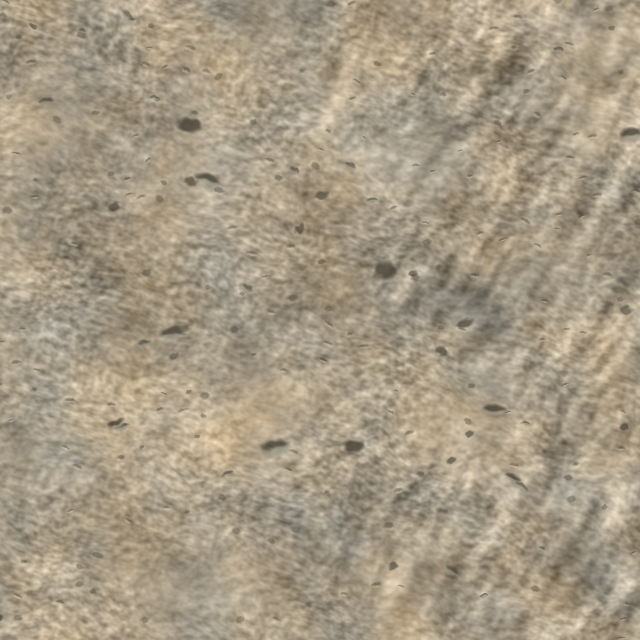
Write a WebGL 1 fragment shader that draws this texture.

```glsl
precision highp float;
// Dry sandy ground with fine grit, grey patches, scattered stones and slanted ruts.

uniform vec2 u_resolution;

const vec3 SHADE_COLOR = vec3(0.46, 0.42, 0.35);
const vec3 LIT_COLOR = vec3(0.78, 0.73, 0.64);
const vec3 COOL_TINT = vec3(-0.022, 0.0, 0.026);
const vec3 STONE_COLOR = vec3(0.57, 0.57, 0.51);
const vec3 PIT_COLOR = vec3(0.27, 0.25, 0.21);
const float MEAN_TONE = 0.60;       // position between shade and lit colour
const float PATCH_CONTRAST = 0.42;
const float CLOD_CONTRAST = 0.36;
const float GRIT_CONTRAST = 0.60;
const float RELIEF_CONTRAST = 0.36;
const float RUT_CONTRAST = 0.75;
const float RUT_ANGLE = 1.03;
const float GRAIN_ANGLE = -0.30;
const vec2 LIGHT_STEP = vec2(0.0025, -0.0045);

vec2 hash2(vec2 p) {
  vec3 q = fract(vec3(p.xyx) * vec3(0.1031, 0.1030, 0.0973));
  q += dot(q, q.yzx + 33.33);
  return fract((q.xx + q.yz) * q.zy);
}

mat2 rotation(float angle) {
  float c = cos(angle), s = sin(angle);
  return mat2(c, -s, s, c);
}

float cornerSlope(vec2 cell, vec2 offset) {
  float angle = 6.2832 * hash2(cell + 71.0).x;
  return dot(vec2(cos(angle), sin(angle)), offset);
}

float gradientNoise(vec2 p) {
  vec2 i = floor(p), f = fract(p);
  vec2 w = f * f * f * (f * (f * 6.0 - 15.0) + 10.0);
  vec2 e = vec2(1.0, 0.0);
  float low = mix(cornerSlope(i, f), cornerSlope(i + e, f - e), w.x);
  float high = mix(cornerSlope(i + e.yx, f - e.yx), cornerSlope(i + 1.0, f - 1.0), w.x);
  return mix(low, high, w.y);
}

float fbm(vec2 p) {
  float sum = 0.0, amplitude = 1.0;
  for (int k = 0; k < 4; k++) {
    sum += amplitude * gradientNoise(p);
    p = rotation(0.6) * p * 2.03 + 17.0;
    amplitude *= 0.55;
  }
  return sum;
}

// Lumpy soil height, used for slanted light.
float soilHeight(vec2 p) {
  return gradientNoise(p * vec2(46.0, 58.0)) + 0.6 * gradientNoise(p * 95.0 + 9.0);
}

// One sparse scatter of blobs: x is the dark hollow, y the pale face below it.
vec2 scatter(vec2 p, float cells, float share, float radius, float seed) {
  p = rotation(0.4 + seed) * p * cells + seed * 19.0;
  vec2 cell = floor(p);
  vec2 pick = hash2(cell + seed * 37.0);
  vec2 shape = hash2(cell + seed * 53.0 + 11.0);
  vec2 center = 0.32 + 0.36 * hash2(cell + seed * 29.0 + 5.0);
  vec2 d = rotation(-0.4 - seed) * (fract(p) - center);
  d = rotation(shape.x - 0.6) * d * vec2(0.75, 1.0 + 0.5 * shape.y);
  d += 0.06 * gradientNoise(p * 7.0);
  float size = radius * mix(0.5, 1.0, pick.y);
  float body = 1.0 - smoothstep(0.55 * size, 1.2 * size, length(d));
  float face = smoothstep(-0.2, 0.5, -d.y / size) * step(0.4, shape.y);
  return step(pick.x, share) * body * vec2(1.0 - face, face);
}

void main() {
  vec2 uv = gl_FragCoord.xy / u_resolution;
  vec2 warp = vec2(gradientNoise(uv * 9.0), gradientNoise(uv * 9.0 + 40.0));
  vec2 p = uv + 0.012 * warp;

  // Broad patches, clods and streaky grit.
  float patches = fbm(p * 4.5 + 3.0);
  float clods = fbm(p * vec2(17.0, 22.0) + 8.0);
  vec2 g = rotation(GRAIN_ANGLE) * p;
  float grit = gradientNoise(g * vec2(58.0, 100.0));
  grit += 0.55 * gradientNoise(g * vec2(120.0, 175.0) + 31.0);
  float relief = soilHeight(p) - soilHeight(p + LIGHT_STEP);
  float roughness = 0.8 + 0.7 * gradientNoise(uv * 6.0 + 60.0);

  // Slanted ruts fade in toward the right.
  vec2 r = rotation(RUT_ANGLE) * p;
  float rutMask = smoothstep(0.55, 0.9, uv.x + 0.15 * uv.y + 0.3 * gradientNoise(uv * 4.0));
  float ruts = gradientNoise(r * vec2(8.0, 34.0)) + 0.5 * gradientNoise(r * vec2(17.0, 60.0) + 23.0);

  float tone = MEAN_TONE + PATCH_CONTRAST * patches + CLOD_CONTRAST * clods;
  tone += roughness * (GRIT_CONTRAST * grit + RELIEF_CONTRAST * relief);
  tone += RUT_CONTRAST * rutMask * ruts;
  vec3 color = mix(SHADE_COLOR, LIT_COLOR, tone);

  // Cool grey and warm ochre drift.
  color += COOL_TINT * (1.6 * fbm(p * 7.0 + 90.0) - 0.8 * patches);

  // Dark crumbs, then larger half-buried stones.
  vec2 crumbs = scatter(p, 34.0, 0.16, 0.22, 1.0);
  vec2 pebbles = scatter(p, 17.0, 0.11, 0.17, 2.0);
  vec2 stones = scatter(p, 9.0, 0.10, 0.15, 3.0);
  color = mix(color, PIT_COLOR, 0.4 * crumbs.x);
  color = mix(color, LIT_COLOR, 0.5 * crumbs.y);
  color = mix(color, PIT_COLOR, max(0.6 * pebbles.x, 0.8 * stones.x));
  color = mix(color, STONE_COLOR, 0.7 * max(pebbles.y, stones.y));

  gl_FragColor = vec4(clamp(color, 0.0, 1.0), 1.0);
}
```
